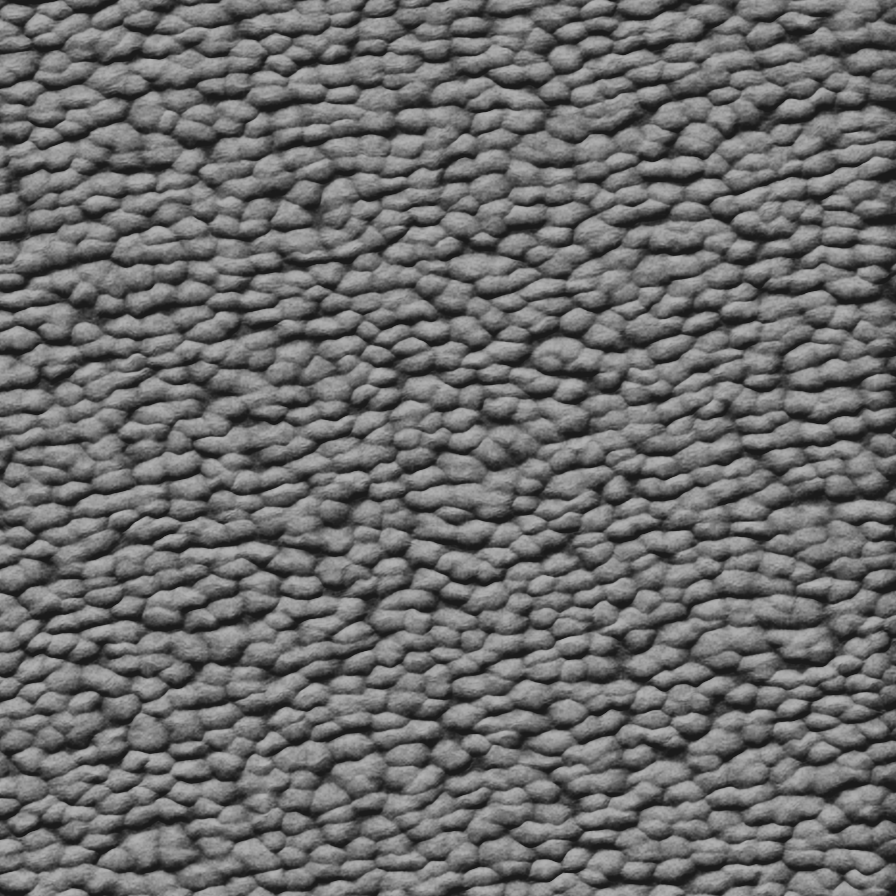
A three.js fragment shader for this texture:

```glsl
// Grey rough wall of small, flattened, overlapping stone lumps lit from above.
varying vec2 vUv;

const vec2 LUMP_GRID = vec2(27.0, 47.0);   // lumps across and up
const vec2 LIGHT_DIR = vec2(-0.26, 0.966);
const float ROW_TILT = 0.17;               // rows climb to the right
const float SLOPE_STEP = 0.0014;
const float SHADOW_REACH = 0.010;
const float LUMP_HALF_HEIGHT = 0.0145;
const float MEAN_HEIGHT = 0.88;
const float DARKEST = 0.10;
const float BRIGHTEST = 0.70;

float hash(vec2 p) {
  return fract(sin(dot(p, vec2(127.1, 311.7))) * 43758.5453);
}

vec2 hash2(vec2 p) {
  return vec2(hash(p), hash(p + vec2(37.3, 91.7)));
}

float noise(vec2 p) {
  vec2 cell = floor(p);
  vec2 f = fract(p);
  f = f * f * (3.0 - 2.0 * f);
  float low = mix(hash(cell), hash(cell + vec2(1.0, 0.0)), f.x);
  float high = mix(hash(cell + vec2(0.0, 1.0)), hash(cell + vec2(1.0, 1.0)), f.x);
  return mix(low, high, f.y);
}

vec2 rotate(vec2 p, float angle) {
  float c = cos(angle);
  float s = sin(angle);
  return vec2(c * p.x + s * p.y, c * p.y - s * p.x);
}

// Dome of one lump, with its own place, size, lean and height.
float lumpDome(vec2 q, vec2 id) {
  vec2 place = 0.5 + vec2(0.6, 0.75) * (hash2(id) - 0.5);
  vec2 radius = mix(vec2(0.5, 0.56), vec2(0.8, 0.82), hash2(id + 17.0));
  float lean = 0.4 * (hash(id + 53.0) - 0.6);
  vec2 d = q - place;
  d.y -= lean * d.x;
  d /= radius;
  return 1.0 - dot(d, d) + 0.28 * hash(id + 71.0);
}

// Soft maximum of the nearby domes, in rows shifted at random, over a flat bed.
float lumpField(vec2 q, float sharpness) {
  float total = 1.0;
  float row = floor(q.y);
  for (int j = -1; j <= 1; j++) {
    float r = row + float(j);
    float x = q.x + hash(vec2(r, 5.0));
    float column = floor(x);
    for (int i = -1; i <= 1; i++) {
      vec2 id = vec2(column + float(i), r);
      total += exp(sharpness * lumpDome(vec2(x, q.y) - id, id));
    }
  }
  return log(total) / sharpness;
}

// Wall relief: warped lumps, uneven faces and fine streaky chisel marks.
float wallHeight(vec2 p) {
  vec2 bend = vec2(noise(p * 11.0), noise(p * 11.0 + 40.0)) - 0.5;
  vec2 wobble = vec2(noise(p * 85.0 + 9.0), noise(p * 85.0 + 70.0)) - 0.5;
  vec2 q = rotate(p + 0.014 * bend + 0.005 * wobble, ROW_TILT);
  float lumps = lumpField(q * LUMP_GRID, 9.0);
  float faces = 0.15 * noise(q * vec2(85.0, 130.0));
  float streaks = 0.06 * noise(q * vec2(210.0, 360.0));
  return lumps + faces + streaks;
}

void main() {
  vec2 p = vUv;
  float height = wallHeight(p);
  float nearHeight = wallHeight(p + LIGHT_DIR * SLOPE_STEP);
  float farHeight = wallHeight(p + LIGHT_DIR * SHADOW_REACH);

  // Faces turned to the light are bright, undersides dark.
  float slope = (height - nearHeight) / SLOPE_STEP * 0.5 * LUMP_HALF_HEIGHT;
  float lit = slope / sqrt(1.0 + slope * slope);
  float shadow = smoothstep(0.05, 0.85, farHeight - height);
  float tone = 0.45 + 0.33 * lit + 0.2 * (height - MEAN_HEIGHT) - 0.1 * shadow;

  // Sandy grain and a shaded right border.
  float grain = 0.6 * noise(p * 430.0) + 0.4 * noise(p * 250.0 + 31.0) - 0.5;
  tone += 0.14 * grain;
  tone -= 0.12 * smoothstep(0.975, 1.0, p.x);

  float grey = mix(DARKEST, BRIGHTEST, smoothstep(0.06, 0.76, tone));
  gl_FragColor = vec4(vec3(grey), 1.0);
}
```
